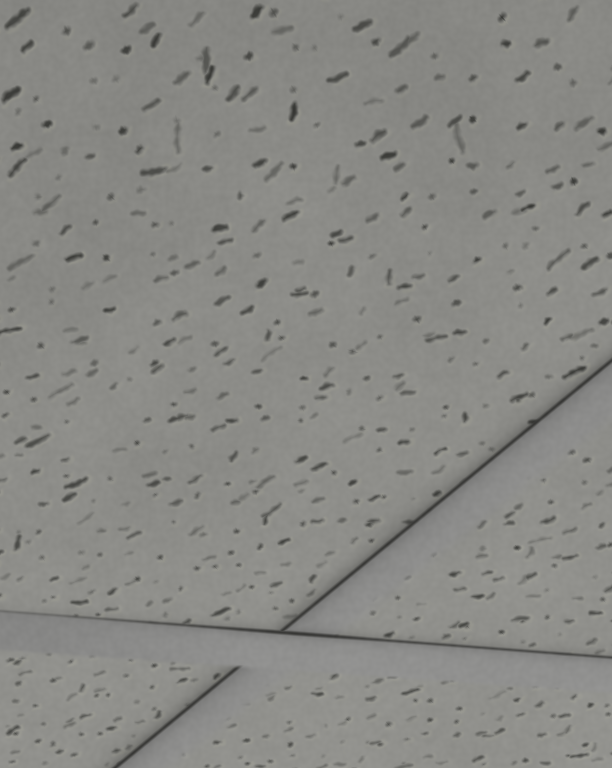
A Shadertoy shader for this texture:

```glsl
// Pitted mineral ceiling panels in perspective, split by two pale metal rails.
// Pits are hashed, tapered strokes on a grid that shrinks towards the bottom;
// the rails are half-plane bands with dark gaps, over soft gradient noise.
#define PANEL_COLOR vec3(0.551, 0.551, 0.535)
#define RAIL_COLOR  vec3(0.564, 0.564, 0.559)
#define PIT_COLOR   vec3(0.205, 0.208, 0.195)
#define GAP_COLOR   vec3(0.200, 0.200, 0.192)
#define JOINT       vec2(0.365, 0.1767)
#define RAIL_DIR    vec2(0.773, 0.634)
#define FAR_SCALE   0.5
#define ROW_SCALE   2.3
#define SMALL_CELL  0.055
#define LARGE_CELL  0.102
#define GAP_WIDTH   0.0021
#define GRAIN       0.016

vec3 hash3(vec2 p) {
    vec3 q = fract(p.xyx * vec3(0.1031, 0.1030, 0.0973));
    q += dot(q, q.yxz + 33.33);
    return fract((q.xxy + q.yzz) * q.zyx);
}

float gradientNoise(vec2 p) {
    vec2 cell = floor(p), f = p - cell;
    vec2 s = f * f * f * (f * (f * 6.0 - 15.0) + 10.0);
    float corner[4];
    for (int i = 0; i < 4; i++) {
        vec2 o = vec2(i & 1, i >> 1);
        float a = 6.2832 * hash3(cell + o + 71.0).x;
        corner[i] = dot(vec2(cos(a), sin(a)), f - o);
    }
    return mix(mix(corner[0], corner[1], s.x), mix(corner[2], corner[3], s.x), s.y);
}

float depthScale(float y) { return mix(FAR_SCALE, 1.0, y); }

// Screen position to panel grid, and back.
vec2 toPanel(vec2 p) {
    float w = depthScale(p.y);
    return vec2((p.x - 0.4) / w, ROW_SCALE * log(w));
}
vec2 toScreen(vec2 q) {
    float w = exp(q.y / ROW_SCALE);
    return vec2(q.x * w + 0.4, (w - FAR_SCALE) / (1.0 - FAR_SCALE));
}

// x: darkness of the pits, y: light caught on their lower rims.
vec2 pits(vec2 p, float size, float minLen, float maxLen, float chance, float seed) {
    vec2 home = floor(toPanel(p) / size), result = vec2(0.0);
    float rough = 0.0030 * gradientNoise(p * 110.0 + seed);
    float soft = 0.0031 + 0.5 / iResolution.y;
    for (int j = -1; j <= 1; j++)
    for (int i = -1; i <= 1; i++) {
        vec2 cell = home + vec2(i, j);
        vec3 place = hash3(cell + seed), form = hash3(cell + seed + 137.0);
        if (place.z > chance) continue;
        vec2 center = toScreen((cell + 0.1 + 0.8 * place.xy) * size);
        float w = depthScale(center.y);
        vec2 d = (p - center) / w;
        d.y *= mix(1.3, 1.0, center.y);

        // Most strokes lean up to the right; a few stand steeply.
        float angle = form.x > 0.9 ? 1.0 + 7.0 * (form.x - 0.9) : 0.12 + 0.8 * form.x;
        angle *= mix(0.85, 1.1, center.y);
        vec2 along = vec2(cos(angle), sin(angle));
        vec2 r = vec2(dot(d, along), dot(d, vec2(-along.y, along.x)));
        float len = mix(minLen, maxLen, form.y * form.y);
        float t = clamp(r.x / len, -1.0, 1.0);
        r.y += 0.0022 * sin(t * 1.7 + 6.28 * form.z) * len / maxLen;
        float thick = mix(0.0029, 0.0052, fract(form.z * 3.7)) * (1.0 - 0.35 * t * t);
        r.x -= len * t;
        float dist = (length(r) - thick) * w + rough;
        float depth = mix(0.30, 1.0, fract(form.z * 7.3)) * mix(0.82, 1.0, center.y);
        result.x = max(result.x, depth * (1.0 - smoothstep(-soft, soft, dist)));
        float rim = exp(-pow((dist - 0.004) / 0.0028, 2.0));
        result.y = max(result.y, depth * rim * smoothstep(0.0, 0.008, d.x - d.y));
    }
    return result;
}

float gapLine(float dist, float width) {
    float soft = 0.0015 + 0.5 / iResolution.y;
    return 1.0 - smoothstep(width - soft, width + soft, abs(dist));
}

void mainImage(out vec4 fragColor, in vec2 fragCoord) {
    vec2 p = fragCoord / iResolution.y;
    float edge = 0.0030 + 0.5 / iResolution.y;

    // Signed positions across the rails; the slanted one runs behind the other.
    float belowTop = 0.2044 - 0.076 * p.x - p.y;
    float aboveBase = p.y - 0.1536 + 0.070 * p.x;
    float across = dot(p - JOINT, vec2(RAIL_DIR.y, -RAIL_DIR.x));
    float along = dot(p - JOINT, RAIL_DIR);
    float width = 0.049 + 0.018 * along;
    float crossRail = smoothstep(-edge, edge, belowTop) * smoothstep(-edge, edge, aboveBase);
    float slantRail = smoothstep(-edge, edge, across) * smoothstep(-edge * 3.0, edge * 3.0, width - across);
    float rail = max(crossRail, slantRail);

    // Panel shading: dimmer towards the top left, with slow blotches, then the pits.
    float broad = gradientNoise(p * 4.0) + 0.6 * gradientNoise(p * 14.0 + 9.0);
    float light = 0.040 * broad + 0.080 * (0.5 - p.y) + 0.020 * (p.x - 0.4);
    vec3 color = PANEL_COLOR * (1.0 + light);
    vec2 pit = max(pits(p, SMALL_CELL, 0.0012, 0.0125, 0.92, 11.0),
                   pits(p, LARGE_CELL, 0.0080, 0.0230, 0.72, 53.0));
    color += vec3(0.032, 0.031, 0.016) * pit.y * (1.0 - pit.x);
    color = mix(color, PIT_COLOR, pit.x);

    // Smooth rails, a little dimmer at the left end and beside the slanted gap.
    vec3 metal = RAIL_COLOR * (1.0 + 0.02 * broad + 0.03 * (0.3 - p.y));
    metal *= 1.0 - 0.07 * crossRail * (1.0 - smoothstep(0.0, 0.4, p.x));
    metal *= 1.0 - 0.06 * (1.0 - crossRail) * exp(-max(across, 0.0) * 35.0);
    color = mix(color, metal, rail);

    // Dark gaps with soft contact shade, deepest around the joint.
    float open = 1.0 - smoothstep(-edge, edge, min(belowTop, aboveBase));
    float slantGap = gapLine(across, GAP_WIDTH) * open;
    float slantShade = exp(-abs(across + 0.003) * 110.0) * open;
    float nearJoint = exp(-pow((p.x - 0.39) / 0.09, 2.0));
    float strength = mix(0.30, 0.72, smoothstep(0.03, 0.30, p.x)) + 0.22 * nearJoint;
    float crossGap = gapLine(belowTop, GAP_WIDTH * (0.70 + 0.35 * nearJoint)) * strength;
    float crossShade = exp(-abs(belowTop) * 150.0) * strength;
    color *= 1.0 - 0.22 * max(slantShade, crossShade);
    color = mix(color, GAP_COLOR, max(slantGap * 0.90, crossGap));

    color += GRAIN * (gradientNoise(p * 130.0) + 0.8 * gradientNoise(p * 60.0 + 31.0));
    fragColor = vec4(color, 1.0);
}
```
